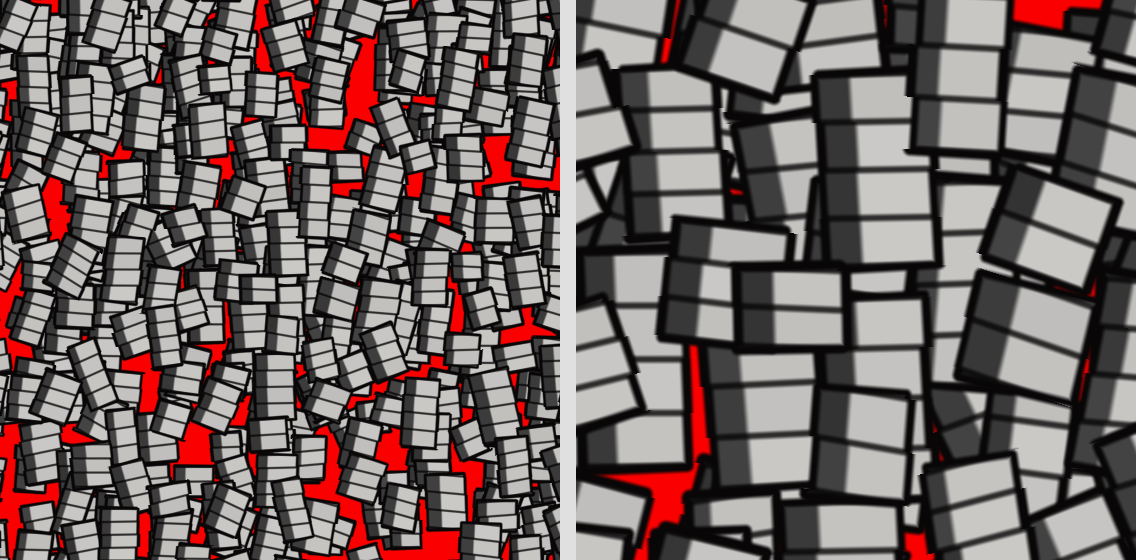
Left, the full canvas; right, a detail of the centre.
Write a WebGL 1 fragment shader that draws this pattern.

```glsl
precision highp float;
// Tilted, overlapping stacks of grey slabs with dark sides on a red ground.

uniform vec2 u_resolution;

const vec3 RED_GROUND = vec3(0.98, 0.0, 0.0);
const vec3 LIGHT_FACE = vec3(0.78, 0.775, 0.765);
const vec3 DARK_SIDE = vec3(0.235, 0.235, 0.235);
const vec3 INK = vec3(0.03, 0.025, 0.025);

const vec2 CELL = vec2(0.09, 0.12);
const int LAYERS = 4;

vec4 hash4(vec3 p) {
  vec4 q = fract(p.xyzx * vec4(0.1031, 0.1030, 0.0973, 0.1099));
  q += dot(q, q.wzxy + 33.33);
  return fract((q.xxyz + q.yzzw) * q.zywx);
}

float valueNoise(vec2 p) {
  vec2 i = floor(p);
  vec2 f = fract(p);
  f = f * f * (3.0 - 2.0 * f);
  float a = hash4(vec3(i, 91.0)).x;
  float b = hash4(vec3(i + vec2(1.0, 0.0), 91.0)).x;
  float c = hash4(vec3(i + vec2(0.0, 1.0), 91.0)).x;
  float d = hash4(vec3(i + vec2(1.0, 1.0), 91.0)).x;
  return mix(mix(a, b, f.x), mix(c, d, f.x), f.y);
}

vec2 rotate(vec2 p, float angle) {
  float c = cos(angle);
  float s = sin(angle);
  return vec2(c * p.x + s * p.y, c * p.y - s * p.x);
}

float boxDistance(vec2 p, vec2 halfSize) {
  vec2 q = abs(p) - halfSize;
  return length(max(q, 0.0)) + min(max(q.x, q.y), 0.0);
}

// Paints one stack, centred on p = 0, over the colour beneath it.
vec3 paintStack(vec3 under, vec2 p, vec4 shape, vec3 seed, float blur) {
  float slabs = 2.0 + floor(shape.x * 3.0);
  float slabHeight = mix(0.023, 0.032, shape.y);
  vec2 halfSize = vec2(mix(0.024, 0.035, shape.z), 0.5 * slabs * slabHeight);
  float sideWidth = halfSize.x * mix(0.45, 0.72, shape.w);

  // Slabs have slightly slanted joints and are shifted sideways
  float slant = (shape.w - 0.5) * 0.25;
  float level = (p.y + slant * p.x + halfSize.y) / slabHeight;
  vec4 slabRandom = hash4(seed + vec3(0.0, 0.0, 37.0 + floor(level)));
  p.x += (slabRandom.x - 0.5) * 0.005;

  // Light front, dark side and thin joints
  float sideEdge = p.x + halfSize.x - sideWidth;
  float front = smoothstep(-blur, blur, sideEdge);
  vec3 colour = mix(DARK_SIDE * mix(0.85, 1.15, slabRandom.y),
                    LIGHT_FACE * mix(0.96, 1.02, slabRandom.z), front);
  float joint = (0.5 - abs(fract(level) - 0.5)) * slabHeight;
  float jointInk = 1.0 - smoothstep(0.0004, 0.0012 + blur, joint);
  colour = mix(colour, INK, 0.8 * jointInk);

  // Ragged black outline
  float d = boxDistance(p, halfSize);
  colour = mix(colour, INK, smoothstep(-0.001 - blur, 0.0005, d));
  float reach = 0.0035 + 0.002 * slabRandom.w;
  return mix(under, colour, 1.0 - smoothstep(reach - blur, reach + 0.5 * blur, d));
}

// Paints a jittered grid of stacks, row by row from top to bottom.
vec3 paintLayer(vec3 under, vec2 uv, float layer, float blur) {
  vec2 shift = hash4(vec3(layer, 5.0, 11.0)).xy;
  vec2 grid = uv / CELL + shift;
  vec2 home = floor(grid);
  vec3 colour = under;
  for (int j = 1; j >= -1; j--) {
    for (int i = -1; i <= 1; i++) {
      vec2 id = home + vec2(float(i), float(j));
      vec3 seed = vec3(id + 17.0, layer * 13.0 + 3.0);
      vec4 place = hash4(seed);
      vec4 shape = hash4(seed + vec3(53.0, 29.0, 7.0));
      vec2 centre = (id + 0.5 + (place.xy - 0.5) * 0.8 - shift) * CELL;
      float angle = (place.z + place.w - 1.0) * 0.5 - 0.03;
      // Clearings shared by all layers leave the larger red gaps
      if (valueNoise(centre * 9.0 + 4.0) > 0.16) {
        vec2 local = rotate(uv - centre, angle);
        colour = paintStack(colour, local, shape, seed, blur);
      }
    }
  }
  return colour;
}

void main() {
  float extent = min(u_resolution.x, u_resolution.y);
  vec2 uv = gl_FragCoord.xy / extent;
  float blur = max(0.0022, 1.0 / extent);
  vec3 colour = RED_GROUND;
  for (int k = 0; k < LAYERS; k++) {
    colour = paintLayer(colour, uv, float(k), blur);
  }
  gl_FragColor = vec4(colour, 1.0);
}
```
